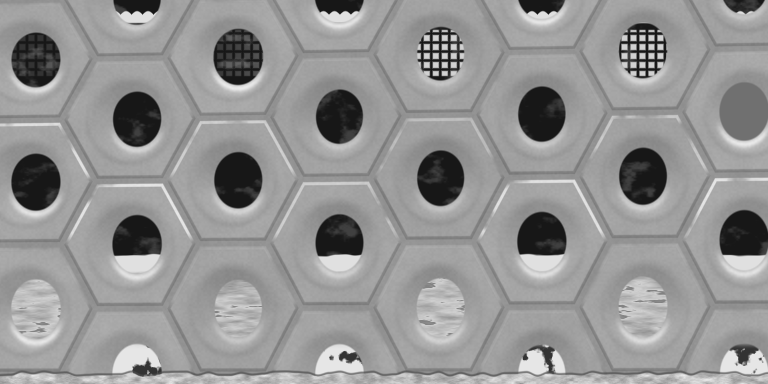
Write a WebGL 1 fragment shader that draws this pattern.

```glsl
precision highp float;
// Grey wall of bevelled hexagonal blocks, each with a dished round opening.
uniform vec2 u_resolution;

#define ORIGIN vec2(0.0703, 0.525)
#define PITCH vec2(0.2682, 0.3237)
#define HOLE_RADII vec2(0.063, 0.073)
#define BOWL_RADIUS 0.114
#define GROOVE_WIDTH 0.011
#define LINE_WIDTH 0.0035
#define FACE_TONE 0.642
#define GROOVE_TONE 0.575
#define DARK_TONE 0.09
#define LIGHT_TONE 0.88
#define LATTICE_PITCH 0.0234

float hash(vec2 p) {
  return fract(sin(dot(p, vec2(127.1, 311.7))) * 43758.5453);
}

float noise(vec2 p) {
  vec2 i = floor(p), f = fract(p);
  f = f * f * (3.0 - 2.0 * f);
  return mix(mix(hash(i), hash(i + vec2(1.0, 0.0)), f.x),
             mix(hash(i + vec2(0.0, 1.0)), hash(i + 1.0), f.x), f.y);
}

float fbm(vec2 p) {
  float sum = 0.0, amp = 0.5;
  for (int i = 0; i < 4; i++) {
    sum += amp * noise(p);
    p = p * 2.03 + 7.1;
    amp *= 0.5;
  }
  return sum;
}

float band(float x, float lo, float hi, float soft) {
  return smoothstep(lo - soft, lo + soft, x) * (1.0 - smoothstep(hi - soft, hi + soft, x));
}

// Slight perspective: rows climb to the right and tighten upwards.
vec2 perspective(vec2 p) {
  float y = p.y * (1.0 - 0.018 * p.x);
  return vec2(p.x, y + 0.06 * (y - ORIGIN.y) * (y - ORIGIN.y));
}

// Centre of the nearest block, from two interleaved rectangular lattices.
vec2 blockCentre(vec2 q, vec2 squeeze) {
  vec2 period = PITCH * vec2(2.0, 1.0);
  vec2 a = ORIGIN + period * floor((q - ORIGIN) / period + 0.5);
  vec2 shifted = ORIGIN + 0.5 * period;
  vec2 b = shifted + period * floor((q - shifted) / period + 0.5);
  return length((q - a) * squeeze) < length((q - b) * squeeze) ? a : b;
}

float hexDistance(vec2 p) {
  p = abs(p);
  return max(p.y, 0.866 * p.x + 0.5 * p.y);
}

// What shows through the openings: dim interior above, pale rubble below.
float interior(vec2 p, float px) {
  float tone = DARK_TONE + 0.16 * smoothstep(0.5, 0.75, fbm(p * vec2(22.0, 30.0)));
  vec2 g = abs(fract(p / LATTICE_PITCH) - 0.5) * LATTICE_PITCH;
  float pane = 1.0 - smoothstep(-px, px, max(g.x, g.y) - 0.34 * LATTICE_PITCH);
  pane *= band(p.y, 0.802, 0.922, px) * (0.15 + 0.85 * smoothstep(0.5, 1.1, p.x));
  tone = mix(tone, 0.82, pane);
  float scallop = 0.962 + 0.009 * abs(sin(p.x * 110.0));
  tone = mix(tone, LIGHT_TONE, band(p.y, 0.94, scallop, px));
  tone = mix(tone, 0.44, smoothstep(1.84, 1.86, p.x) * band(p.y, 0.6, 0.8, px));
  float streak = fbm(p * vec2(18.0, 75.0));
  float rubble = 0.5 + 0.5 * streak - 0.35 * smoothstep(0.62, 0.72, streak);
  rubble = mix(rubble, LIGHT_TONE, band(p.y, 0.29, 0.34, 0.006));
  rubble = mix(rubble, 0.9 - 0.7 * smoothstep(0.52, 0.62, fbm(p * 28.0)),
               1.0 - smoothstep(0.09, 0.12, p.y));
  return mix(rubble, tone, smoothstep(-px, px, p.y - 0.332 - 0.008 * noise(p * 40.0)));
}

void main() {
  vec2 p = gl_FragCoord.xy / u_resolution.y;
  float px = 1.0 / u_resolution.y;
  vec2 q = perspective(p);
  vec2 squeeze = vec2(0.866 * PITCH.y / PITCH.x, 1.0);
  vec2 centre = blockCentre(q, squeeze);
  vec2 local = q - centre;
  float seed = hash(floor(centre * 50.0 + 0.5));
  float wear = fbm(p * 14.0);

  // Face and groove, with edges lit from above.
  float edge = 0.5 * PITCH.y - hexDistance(local * squeeze);
  float tone = FACE_TONE + 0.025 * (seed - 0.5);
  tone = mix(GROOVE_TONE, tone, smoothstep(0.3 * GROOVE_WIDTH, 1.8 * GROOVE_WIDTH, edge));
  float upper = smoothstep(-0.01, 0.03, local.y);
  float rim = 1.0 - smoothstep(0.5 * LINE_WIDTH, LINE_WIDTH + px, abs(edge - GROOVE_WIDTH));
  float litRow = 1.0 - smoothstep(0.12, 0.2, abs(centre.y - 0.45));
  float shine = (0.12 + 0.75 * litRow * mix(0.35, 1.0, seed)) * smoothstep(0.2, 0.5, wear);
  tone = mix(tone, 0.96, rim * upper * shine);
  tone -= 0.1 * rim * (1.0 - upper);

  // Dished bowl: shaded at the top, bright at the bottom.
  float r = length(local * vec2(1.02, 1.0));
  float dish = 1.0 - smoothstep(BOWL_RADIUS - 0.022, BOWL_RADIUS + 0.006, r);
  float slope = local.y / max(r, 0.001);
  tone += dish * (-0.025 - 0.065 * slope);
  tone -= 0.035 * exp(-pow((r - BOWL_RADIUS) / 0.008, 2.0)) * (0.6 - 0.4 * slope);

  // Opening, shifted sideways by the viewing angle.
  vec2 h = local - vec2(0.0175 * (1.4 - centre.x), 0.0);
  vec2 radii = HOLE_RADII * (0.97 + 0.06 * seed);
  float hole = (length(h / radii) - 1.0) * radii.x;
  float crescent = smoothstep(0.2, 0.95, -h.y / max(length(h), 0.001));
  tone += 0.22 * crescent * exp(-pow((hole - 0.008) / 0.008, 2.0)) * (0.4 + 0.6 * seed);
  tone += 0.05 * (wear - 0.47) + 0.025 * (noise(p * 190.0) - 0.5);
  tone = mix(interior(p, px), tone, smoothstep(-px, px, hole));

  // Rough ledge along the foot of the wall.
  float ledge = p.y - 0.018 - 0.012 * noise(vec2(p.x * 35.0, 2.0));
  float ground = 0.5 + 0.5 * fbm(p * vec2(45.0, 90.0));
  tone = mix(tone, 0.3, 0.7 * band(ledge, 0.0, 0.006, px));
  tone = mix(ground, tone, smoothstep(-px, px, ledge));
  gl_FragColor = vec4(vec3(clamp(tone, 0.0, 1.0)), 1.0);
}
```
